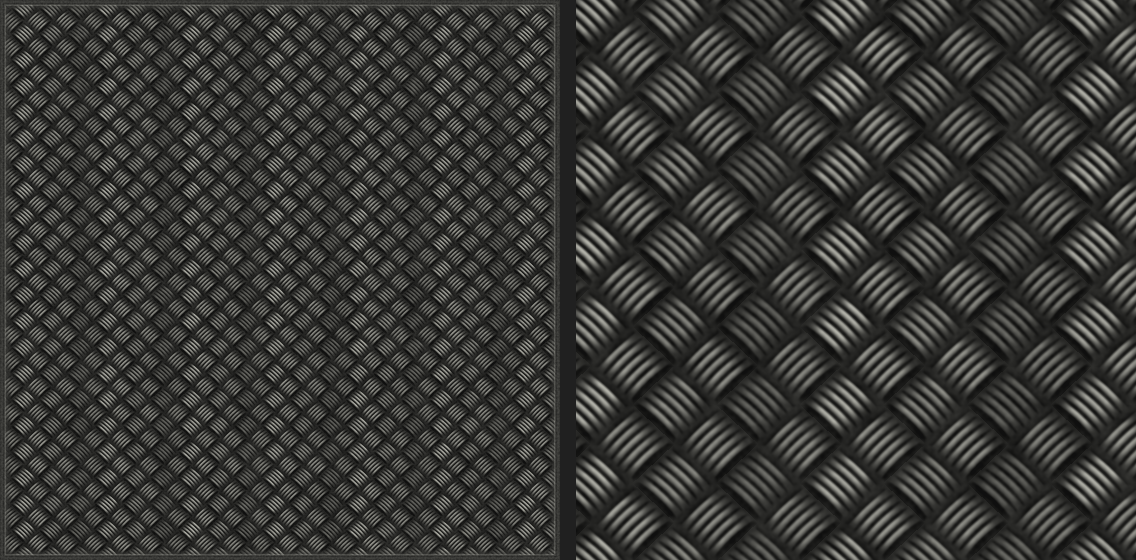
Left, the full canvas; right, a detail of the centre.
A three.js fragment shader for this texture:

```glsl
// Dark tread plate: a diagonal weave of patches, each of five curved raised bars,
// alternating in direction, about 20 across by 21 down inside a grainy frame.
// Cells come from a rotated lattice; sheen varies by column and by cell hash.
varying vec2 vUv;

float hash(vec2 p) {
  p = fract(p * vec2(0.1031, 0.1137));
  p += dot(p, p.yx + 33.33);
  return fract((p.x + p.y) * p.x * 17.3);
}

vec2 gradientAt(vec2 p) {
  float angle = 6.2832 * hash(p + 7.0);
  return vec2(cos(angle), sin(angle));
}

float gradientNoise(vec2 p) {
  vec2 i = floor(p), f = fract(p);
  vec2 w = f * f * f * (f * (f * 6.0 - 15.0) + 10.0);
  vec2 e = vec2(1.0, 0.0);
  float low = mix(dot(gradientAt(i), f), dot(gradientAt(i + e), f - e), w.x);
  float high = mix(dot(gradientAt(i + e.yx), f - e.yx), dot(gradientAt(i + 1.0), f - 1.0), w.x);
  return mix(low, high, w.y);
}

// Brightness of the woven plate
float treadPlate(vec2 uv) {
  // Rotated lattice: one unit cell per patch
  vec2 p = (uv - vec2(0.4915, 0.519)) * vec2(40.2, 42.9);
  vec2 q = 0.5 * vec2(p.x + p.y, p.x - p.y);
  vec2 cell = floor(q + 0.5);
  vec2 local = q - cell;
  float column = mod(cell.x + cell.y, 6.0);
  bool falling = mod(column, 2.0) < 0.5;

  // Bar coordinates: along each bar, and across the stack of five
  float along = falling ? local.y : local.x;
  float across = (falling ? local.x : -local.y) + 0.18 * along * along - 0.015;
  float row = across / 0.168;
  float bar = clamp(floor(row + 0.5), -2.0, 2.0);
  float d = row - bar;

  // Sheen repeats every three column pairs, with slight wear per cell
  float gain = falling ? 1.05 - 0.14 * column : 0.91 - 0.04 * column;
  gain *= 0.95 + 0.10 * hash(cell + 50.0);
  gain *= 0.93 + 0.14 * hash(cell * 5.0 + bar + 90.0);

  // Each bar has a crisp upper edge and a softer lower flank
  float halfLength = 0.48 - 0.014 * bar * bar;
  float taper = smoothstep(halfLength, 0.12, abs(along + 0.02));
  float ridge = smoothstep(0.46, 0.14, d) * smoothstep(-0.46, 0.12, d);
  float patchMask = smoothstep(0.50, 0.40, max(abs(along), abs(across)));
  float groove = patchMask * smoothstep(0.22, 0.5, abs(d - 0.05));

  // Ground between patches is grey, with a shadow hugging the stack's lower side
  float ground = 0.150 + 0.05 * gradientNoise(uv * 90.0) + 0.02 * gradientNoise(uv * 14.0);
  float shadow = smoothstep(-0.36, -0.46, across) * smoothstep(0.5, 0.3, abs(along));
  float flank = 0.035 * patchMask * smoothstep(0.6, 0.0, abs(d));
  return ground - 0.055 * groove - 0.05 * shadow + flank + 0.43 * gain * taper * ridge;
}

void main() {
  float grain = gradientNoise(vUv * 260.0) + 0.5 * gradientNoise(vUv * 430.0 + 19.0);
  float plate = treadPlate(vUv) + 0.03 * grain;

  // Distance to the nearest canvas edge sets frame and bevel
  vec2 inset = min(vUv, 1.0 - vUv);
  float edge = min(inset.x, inset.y);
  float frame = 0.235 + 0.07 * grain;
  float haze = 0.55 * smoothstep(0.021, 0.009, edge);
  plate = mix(plate, 0.25 + 0.05 * grain, haze);
  float shade = mix(frame, plate, smoothstep(0.0075, 0.0105, edge));
  shade += 0.12 * smoothstep(0.0022, 0.0, abs(edge - 0.0095));
  shade -= 0.05 * smoothstep(0.002, 0.0, abs(edge - 0.0065));
  shade -= 0.05 * smoothstep(0.002, 0.0, edge);

  // Slightly warm grey
  vec3 steel = max(shade, 0.06) * vec3(1.0, 1.0, 0.95);
  gl_FragColor = vec4(steel, 1.0);
}
```
